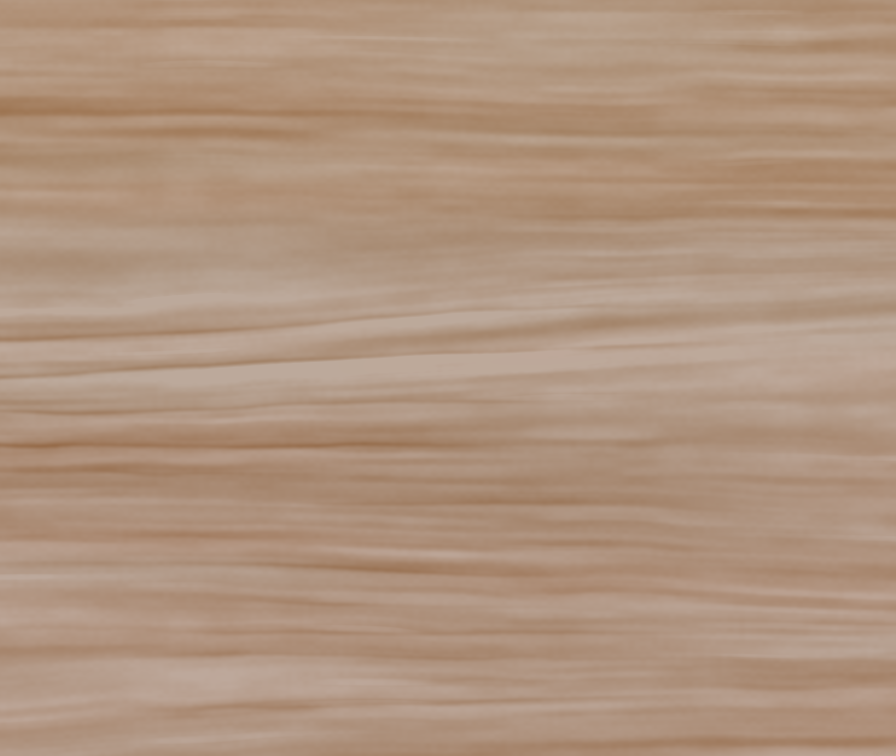
Reproduce this texture procedurally as a WebGL 2 fragment shader.

```glsl
#version 300 es
precision highp float;
// Pale planed wood: stretched noise makes soft horizontal fibres, a loop
// scatters tapering dark grain lines that are crisp below and fade upwards,
// and broad bands shift the board from warm tan to pale grey to pinkish brown.
uniform vec2 u_resolution;
out vec4 fragColor;

float hash(vec2 p) {
  vec3 q = fract(vec3(p.xyx) * 0.1031);
  q += dot(q, q.yzx + 33.33);
  return fract((q.x + q.y) * q.z);
}

float noise(vec2 p) {
  vec2 i = floor(p), f = fract(p);
  f = f * f * f * (f * (f * 6.0 - 15.0) + 10.0);
  return mix(mix(hash(i), hash(i + vec2(1, 0)), f.x),
             mix(hash(i + vec2(0, 1)), hash(i + vec2(1, 1)), f.x), f.y);
}

// Centred noise, stretched along the grain.
float fibre(vec2 p, float along, float across, float seed) {
  return noise(p * vec2(along, across) + seed * vec2(17.3, 41.7)) - 0.5;
}

// Tilt of the grain: level at the top, rising in the middle, falling below.
float grainSlope(float y) {
  return 0.07 * smoothstep(0.40, 0.54, y) * (1.0 - smoothstep(0.58, 0.72, y))
       - 0.03 * smoothstep(0.12, 0.22, y) * (1.0 - smoothstep(0.30, 0.40, y))
       + 0.04 * (1.0 - smoothstep(0.06, 0.16, y));
}

float grainLines(vec2 p) {
  float dark = 0.0;
  for (int i = 0; i < 13; i++) {
    float k = float(i);
    float y0 = 0.05 + 0.041 * k + 0.018 * (hash(vec2(k, 3.0)) - 0.5);
    float middle = smoothstep(0.33, 0.42, y0);
    float start = mix(0.9, 0.35, middle) * hash(vec2(k, 7.0)) - 0.4;
    float end = start + 0.55 + 0.35 * middle + 0.5 * hash(vec2(k, 11.0));
    float wobble = 0.012 * fibre(p, 3.0, 1.0, k + 5.0)
                 + 0.004 * fibre(p, 14.0, 1.0, k + 9.0);
    float d = p.y - y0 - grainSlope(y0) * p.x * (1.0 - 0.25 * p.x) - wobble;
    float span = smoothstep(start, start + 0.25, p.x)
               * (1.0 - smoothstep(end - 0.4, end, p.x));
    float soft = smoothstep(-0.006, 0.002, d) * exp(-max(d, 0.0) / 0.012);
    float core = exp(-d * d / 0.000014);
    float strength = 0.3 + 0.45 * hash(vec2(k, 19.0)) + 0.3 * middle;
    dark += span * strength * (0.6 * soft + 0.45 * core * (0.6 + fibre(p, 9.0, 2.0, k)));
  }
  return dark;
}

void main() {
  vec2 p = gl_FragCoord.xy / u_resolution.y;

  // Fibres follow the bent grain with a slow waver.
  vec2 g = p;
  g.y -= grainSlope(p.y) * (p.x - 0.6) * 0.8;
  g.y += 0.018 * fibre(p, 2.2, 4.0, 1.0) + 0.006 * fibre(p, 9.0, 16.0, 2.0);

  float tone = 0.70;
  tone += 0.50 * fibre(g, 0.9, 13.0, 3.0);
  tone += 0.68 * fibre(g, 1.4, 31.0, 4.0);
  tone += 0.66 * fibre(g, 2.2, 62.0, 5.0);
  tone += 0.48 * fibre(g, 4.0, 115.0, 6.0);
  tone += 0.24 * fibre(g, 20.0, 85.0, 7.0);
  tone += 0.09 * fibre(p, 130.0, 170.0, 8.0);

  // Broad bands across the board.
  float top = smoothstep(0.66, 0.76, g.y);
  float pale = smoothstep(0.42, 0.56, g.y) * (1.0 - smoothstep(0.64, 0.74, g.y));
  tone += 0.36 * pale - 0.14 * top;
  tone += 0.20 * smoothstep(0.92, 1.0, g.y);
  tone -= 0.16 * (1.0 - smoothstep(0.20, 0.45, g.y)) * smoothstep(0.2, 1.1, p.x);

  // A few thin bright flecks, then the dark lines.
  tone += 0.25 * smoothstep(0.36, 0.50, fibre(g, 4.0, 75.0, 10.0));
  tone -= 1.1 * grainLines(p);

  vec3 color = mix(vec3(0.63, 0.50, 0.39), vec3(0.71, 0.62, 0.55), clamp(tone, -0.75, 1.35));
  color += top * vec3(0.010, -0.001, -0.014);
  color += vec3(0.004, -0.004, 0.0) * (1.0 - smoothstep(0.35, 0.55, g.y));
  color += vec3(0.014, -0.003, -0.007) * fibre(g, 1.8, 24.0, 12.0);
  fragColor = vec4(color, 1.0);
}
```
